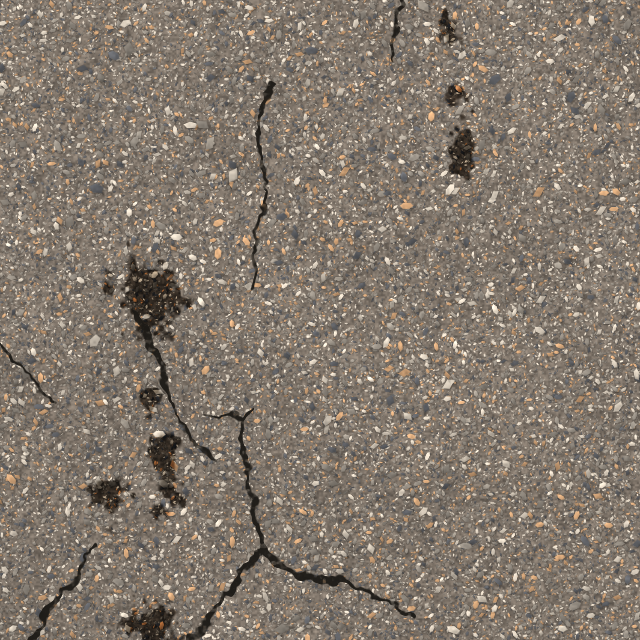
This texture is drawn by a Shadertoy shader. Its source:

```glsl
// Weathered asphalt: mixed pale aggregate in grey-brown binder, with branching cracks and damp stains.

const vec3 BINDER = vec3(0.495, 0.453, 0.410);
const vec3 GREY   = vec3(0.57, 0.54, 0.50);
const vec3 CREAM  = vec3(0.90, 0.85, 0.78);
const vec3 OCHRE  = vec3(0.83, 0.65, 0.48);
const vec3 SLATE  = vec3(0.38, 0.385, 0.40);
const vec3 TAR    = vec3(0.11, 0.10, 0.085);
const vec2 LIGHT  = vec2(-0.5, 0.85);
const float GRAIN_CONTRAST = 0.62;
const float MOTTLE = 0.12;
const float TAU = 6.28319;

// Crack branches: start.xy, end.xy
const int CRACKS = 10;
const vec4 CRACK[CRACKS] = vec4[](
    vec4(0.622, 1.02, 0.618, 0.92),  vec4(0.42, 0.867, 0.388, 0.555),
    vec4(0.202, 0.505, 0.332, 0.286), vec4(0.365, 0.342, 0.32, 0.36),
    vec4(0.365, 0.342, 0.39, 0.362), vec4(0.413, 0.14, 0.365, 0.342),
    vec4(0.413, 0.14, 0.645, 0.032), vec4(0.413, 0.14, 0.285, -0.02),
    vec4(-0.02, 0.475, 0.10, 0.375),  vec4(0.02, -0.02, 0.137, 0.147));
const float CRACK_WIDTH[CRACKS] = float[](
    0.0045, 0.0040, 0.0058, 0.0050, 0.0045, 0.0062, 0.0065, 0.0065, 0.0036, 0.0065);

// Damp stains: centre.xy, radii.xy
const int STAINS = 8;
const vec4 STAIN[STAINS] = vec4[](
    vec4(0.234, 0.550, 0.052, 0.062), vec4(0.260, 0.260, 0.027, 0.062),
    vec4(0.176, 0.225, 0.032, 0.036), vec4(0.240, 0.025, 0.038, 0.038),
    vec4(0.703, 0.945, 0.020, 0.034), vec4(0.722, 0.770, 0.020, 0.058),
    vec4(0.230, 0.375, 0.018, 0.024), vec4(0.710, 0.850, 0.016, 0.020));

float hash(vec2 p) {
    return fract(sin(dot(p, vec2(12.99, 78.23))) * 43758.5);
}

vec4 hash4(vec2 p) {
    return vec4(hash(p), hash(p + 17.3), hash(p + 41.7), hash(p + 73.1));
}

float noise(vec2 p) {
    vec2 i = floor(p), f = fract(p);
    f = f * f * (3.0 - 2.0 * f);
    return mix(mix(hash(i), hash(i + vec2(1, 0)), f.x),
               mix(hash(i + vec2(0, 1)), hash(i + vec2(1, 1)), f.x), f.y);
}

vec2 wobble(vec2 p) {
    return vec2(noise(p), noise(p + 31.7)) - 0.5;
}

vec3 stoneColour(float kind, float tone) {
    vec3 c = mix(GREY, CREAM, smoothstep(0.42, 0.72, kind));
    c = mix(c, OCHRE, step(0.86, kind));
    c = mix(c, SLATE, step(kind, 0.17));
    return c * mix(0.84, 1.10, tone);
}

// Lays one layer of scattered angular stones over the ground colour
vec3 addStones(vec3 ground, vec2 uv, float cells, float fill, float size, float seed) {
    vec2 p = uv * cells, id = floor(p), f = fract(p);
    float soft = 0.75 * cells / iResolution.y;
    for (int j = -1; j <= 1; j++)
    for (int i = -1; i <= 1; i++) {
        vec2 o = vec2(i, j);
        vec4 place = hash4(id + o + seed), look = hash4(id + o + seed + 211.3);
        if (place.x > fill) continue;
        vec2 d = f - o - 0.5 - 0.7 * (place.yz - 0.5);
        float turn = TAU * place.w, c = cos(turn), s = sin(turn);
        vec2 q = mat2(c, -s, s, c) * d * vec2(0.8, 1.0 + 0.6 * look.x);
        q.x += 0.3 * q.y;
        float side = TAU / (4.0 + floor(3.0 * look.y));
        float a = atan(q.y, q.x);
        float radius = size * mix(0.55, 1.0, look.z * look.z);
        float dist = length(q) * cos(floor(0.5 + a / side) * side - a) - radius;
        ground *= 1.0 - 0.16 * smoothstep(0.16, 0.0, dist + 0.15 * dot(d, LIGHT));
        vec3 stone = stoneColour(look.w, look.y);
        stone *= 1.0 + 0.10 * dot(d, LIGHT) / radius + 0.18 * (noise(uv * 230.0) - 0.5);
        ground = mix(ground, stone, smoothstep(soft, -soft, dist));
    }
    return ground;
}

float crackMask(vec2 uv) {
    vec2 p = uv + 0.030 * wobble(uv * 14.0) + 0.014 * wobble(uv * 45.0) + 0.007 * wobble(uv * 130.0);
    float ragged = 0.45 + 1.0 * noise(uv * 38.0), mask = 0.0;
    for (int i = 0; i < CRACKS; i++) {
        vec2 a = CRACK[i].xy, b = CRACK[i].zw - a;
        float t = clamp(dot(p - a, b) / dot(b, b), 0.0, 1.0);
        float width = CRACK_WIDTH[i] * ragged * mix(1.0, 0.55, t);
        mask = max(mask, smoothstep(width + 0.0015, width - 0.0015, length(p - a - b * t)));
    }
    return mask;
}

float stainMask(vec2 uv) {
    float ragged = 0.9 * (noise(uv * 42.0) - 0.5) + 0.9 * (noise(uv * 115.0) - 0.5), mask = 0.0;
    for (int i = 0; i < STAINS; i++) {
        float d = length((uv - STAIN[i].xy) / STAIN[i].zw);
        mask = max(mask, smoothstep(1.05, 0.6, d + ragged));
    }
    return mask;
}

void mainImage(out vec4 fragColor, in vec2 fragCoord) {
    vec2 uv = fragCoord / iResolution.y;

    // Sandy binder with broad tonal drift
    float grain = 0.6 * noise(uv * 310.0) + 0.4 * noise(uv * 160.0 + 9.0) - 0.5;
    float drift = 0.6 * noise(uv * 5.0) + 0.4 * noise(uv * 17.0) - 0.5;
    vec3 col = BINDER * (1.0 + GRAIN_CONTRAST * grain);

    // Aggregate from sand to pebbles
    col = addStones(col, uv, 215.0, 0.55, 0.40, 3.0);
    col = addStones(col, uv, 125.0, 0.42, 0.38, 57.0);
    col = addStones(col, uv, 68.0, 0.34, 0.34, 101.0);
    col = addStones(col, uv, 42.0, 0.15, 0.30, 149.0);
    col *= 1.0 + MOTTLE * drift;

    // Damp patches darken the binder more than the pale stones
    col = mix(col, col * col * 0.80, stainMask(uv));

    // Cracks keep a little loose grit
    vec3 gap = TAR + 0.30 * col * smoothstep(0.55, 0.9, noise(uv * 150.0));
    col = mix(col, gap, 0.95 * crackMask(uv));

    fragColor = vec4(clamp(col, 0.0, 1.0), 1.0);
}
```
